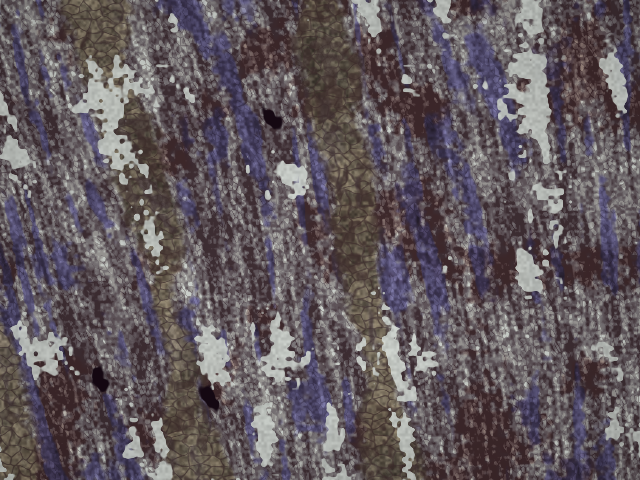
Write a WebGL 2 fragment shader that draws this texture.

```glsl
#version 300 es
precision highp float;
// Foliated rock in thin section: a speckled violet-grey matrix drawn out along a
// sheared grain, crossed by cracked olive bands, blue needles, dark clots and
// ragged clear patches. Built from value noise and cellular noise.
uniform vec2 u_resolution;
out vec4 fragColor;

const vec3 DARK   = vec3(0.23, 0.17, 0.19);
const vec3 MID    = vec3(0.36, 0.32, 0.34);
const vec3 GREY   = vec3(0.46, 0.44, 0.45);
const vec3 LIGHT  = vec3(0.58, 0.57, 0.56);
const vec3 CLEAR  = vec3(0.77, 0.79, 0.77);
const vec3 BLUE   = vec3(0.27, 0.25, 0.42);
const vec3 OLIVE  = vec3(0.47, 0.43, 0.35);
const vec3 BROWN  = vec3(0.24, 0.18, 0.17);
const vec3 OPAQUE = vec3(0.08, 0.03, 0.07);
const float LEAN = 0.27;          // foliation slope at the left edge
const float LEAN_FALL = 0.14;     // how fast it steepens to the right
const float BAND_PERIOD = 0.40;
const float BAND_OFFSET = 0.43;
const float BAND_WIDTH = 0.048;   // half width
const float CLEAR_LEVEL = 0.775;  // higher gives fewer clear patches
const float NEEDLE_LEVEL = 0.62;  // higher gives fewer blue needles

float hash(vec2 c) {
  vec3 h = fract(c.xyx * 0.1031);
  h += dot(h, h.yzx + 33.33);
  return fract((h.x + h.y) * h.z);
}

float noise(vec2 p) {
  vec2 i = floor(p), f = fract(p);
  f = f * f * (3.0 - 2.0 * f);
  return mix(mix(hash(i), hash(i + vec2(1, 0)), f.x),
             mix(hash(i + vec2(0, 1)), hash(i + vec2(1, 1)), f.x), f.y);
}

// x: distance to nearest seed, y: gap to the second, z: random value of the cell
vec3 cells(vec2 p) {
  vec2 i = floor(p), f = fract(p);
  vec3 near = vec3(9.0, 9.0, 0.0);
  for (int y = -1; y <= 1; y++)
    for (int x = -1; x <= 1; x++) {
      vec2 o = vec2(x, y), c = i + o;
      float d = length(o + vec2(hash(c + 17.0), hash(c + 59.0)) - f);
      if (d < near.x) near = vec3(d, near.x, hash(c + 91.0));
      else near.y = min(near.y, d);
    }
  return vec3(near.x, near.y - near.x, near.z);
}

vec3 ramp(float t) {
  vec3 c = mix(DARK, MID, smoothstep(0.18, 0.46, t));
  c = mix(c, GREY, smoothstep(0.46, 0.64, t));
  c = mix(c, LIGHT, smoothstep(0.64, 0.82, t));
  return mix(c, CLEAR, smoothstep(0.85, 1.1, t));
}

void main() {
  vec2 p = gl_FragCoord.xy / u_resolution.y + 3.0;
  vec2 s = p - 3.0;
  vec2 centred = gl_FragCoord.xy / u_resolution - 0.5;

  // foliation coordinates: y runs along the grain
  vec2 q = vec2(s.x + (LEAN - LEAN_FALL * s.x) * s.y, s.y) + 5.0;
  q.x += 0.02 * (noise(p * vec2(7.0, 4.0)) - 0.5);
  float broad = noise(p * 6.0 + 4.0);
  float fine = noise(p * 170.0);
  float medium = noise(p * 75.0 + 8.0);

  // speckled, fibrous matrix
  vec3 grain = cells(q * vec2(125.0, 75.0));
  float speck = mix(0.25, grain.z, smoothstep(0.0, 0.3, grain.y));
  float fibre = noise(q * vec2(130.0, 15.0));
  float tone = 0.54 + 0.45 * (speck - 0.5) + 0.5 * (fine - 0.5)
             + 0.55 * (fibre - 0.5) + 0.35 * (noise(q * vec2(24.0, 7.0)) - 0.5);

  // round dark clots
  float clot = smoothstep(0.64, 0.84, 0.8 * noise(p * 9.0 + 31.0) + 0.35 * medium);
  tone -= 0.3 * clot;
  vec3 col = ramp(tone);
  col = mix(col, col * vec3(1.0, 0.88, 0.84), clot);

  // olive bands broken by a net of cracks
  float u = q.x - 5.0 - BAND_OFFSET + 0.05 * (noise(p * 8.0 + 12.0) - 0.5);
  float offset = abs(fract(u / BAND_PERIOD + 0.5) - 0.5) * BAND_PERIOD;
  float width = BAND_WIDTH * (0.35 + 1.2 * noise(q * vec2(3.0, 5.0) + 40.0));
  float fade = 1.0 - smoothstep(0.85, 1.05, s.x);
  float band = fade * smoothstep(-0.012, 0.012, width - offset + 0.025 * (medium - 0.5));
  vec2 bend = 0.012 * vec2(noise(p * 50.0), noise(p * 50.0 + 20.0));
  vec3 block = cells((p + bend) * vec2(38.0, 52.0));
  float crack = 1.0 - smoothstep(0.02, 0.22, block.y);
  float shade = 0.72 + 0.3 * block.z + 0.45 * (fine - 0.5) + 0.35 * (broad - 0.5);
  vec3 bandCol = mix(OLIVE * shade, BROWN, 0.7 * crack);
  bandCol = mix(bandCol, BROWN, 0.7 * smoothstep(0.55, 0.85, medium + 0.5 * (0.5 - broad)));
  col = mix(col, bandCol, 0.85 * band);

  // blue needles, slightly oblique to the grain
  vec2 n = vec2(q.x + 0.06 * sin(9.0 * s.x) * s.y, q.y);
  float needle = 0.65 * noise(n * vec2(48.0, 7.0) + 70.0) + 0.25 * broad + 0.2 * medium;
  needle = smoothstep(NEEDLE_LEVEL, NEEDLE_LEVEL + 0.14, needle) * (1.0 - 0.9 * band);
  col = mix(col, BLUE * (0.65 + 0.7 * tone), 0.75 * needle);

  // ragged clear patches, more common beside the bands
  float patchField = 0.65 * noise(q * vec2(14.0, 5.5) + 23.0)
                   + 0.25 * noise(q * vec2(42.0, 22.0)) + 0.2 * noise(p * 95.0 + 6.0);
  patchField += 0.05 * fade * (1.0 - smoothstep(0.0, 0.05, abs(offset - width)));
  float clear = smoothstep(CLEAR_LEVEL, CLEAR_LEVEL + 0.035, patchField);
  col = mix(col, CLEAR * (0.93 + 0.14 * (fine - 0.5) + 0.08 * broad), 0.95 * clear);

  // rare opaque grains
  vec3 ore = cells(q * vec2(6.0, 3.5) + 2.0);
  float opaque = step(0.9, ore.z) * (1.0 - smoothstep(0.07, 0.1, ore.x + 0.08 * (medium - 0.5)));
  col = mix(col, OPAQUE, opaque);

  // lens falloff towards the corners
  col *= 1.04 - 0.32 * dot(centred, centred);
  fragColor = vec4(clamp(col, 0.0, 1.0), 1.0);
}
```
